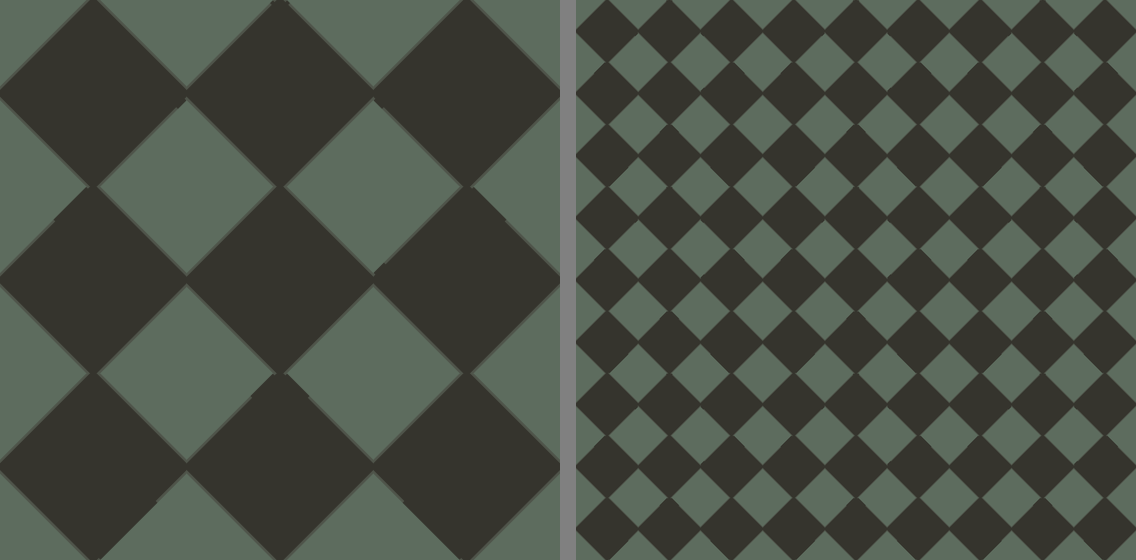
Left: one tile. Right: repeated 3 by 3.
This pattern is drawn by a three.js fragment shader. Its source:

```glsl
varying vec2 vUv;

const float REPEATS = 3.0;
const vec3 DARK = vec3(0.208, 0.204, 0.176);
const vec3 GREEN = vec3(0.364, 0.424, 0.369);
const vec3 BORDER = vec3(0.31, 0.33, 0.29);

// Diamond radii and edge softness, in cells
const float GREEN_RADIUS = 0.463;
const float BORDER_RADIUS = 0.482;
const float SOFTNESS = 0.005;

// Length of worn border, as a share of one edge; it shrinks row by row
const float OUTER_WEAR = 0.65;
const float OUTER_WEAR_STEP = 0.26;
const float CENTRE_WEAR = 0.28;
const float CENTRE_WEAR_STEP = 0.105;
const float SMALL_CHIP = 0.15;
const float TIP_MARGIN = 0.04;

float softStep(float edge, float value) {
  return smoothstep(edge - SOFTNESS, edge + SOFTNESS, value);
}

// Worn stretch running from just beside a tip
float chip(float fromTip, float extent) {
  return softStep(TIP_MARGIN, fromTip) * (1.0 - softStep(extent, fromTip));
}

// Wear mirrored about the middle column
float borderWear(vec2 cell, vec2 p) {
  float inward = sign(p.x) * (1.0 - cell.x);
  bool upper = p.y > 0.0;
  bool oddRow = mod(cell.y, 2.0) > 0.5;
  float fromVerticalTip = 0.5 + abs(p.x) - abs(p.y);
  float fromSideTip = 1.0 - fromVerticalTip;

  // Middle column: both upper edges of alternate rows
  if (abs(inward) < 0.5) {
    float extent = CENTRE_WEAR - CENTRE_WEAR_STEP * cell.y;
    return upper && !oddRow ? chip(fromVerticalTip, extent) : 0.0;
  }

  // Outer columns: upper outward and lower inward edges take turns
  bool facesIn = inward > 0.0;
  if (upper == oddRow && facesIn != oddRow) {
    float fromTip = cell.y > 1.5 ? fromSideTip : fromVerticalTip;
    return chip(fromTip, OUTER_WEAR - OUTER_WEAR_STEP * cell.y);
  }

  // Lone chip that breaks the symmetry
  bool lone = oddRow && upper && facesIn && cell.x > 1.5;
  return lone ? chip(fromSideTip, SMALL_CHIP) : 0.0;
}

void main() {
  vec2 grid = vUv * REPEATS;
  vec2 cell = mod(floor(grid), REPEATS);
  vec2 p = fract(grid) - 0.5;

  // Diamond distance from the nearest cell corner
  float cornerDistance = 1.0 - abs(p.x) - abs(p.y);

  vec3 borderColor = mix(BORDER, DARK, borderWear(cell, p));
  vec3 color = mix(GREEN, borderColor, softStep(GREEN_RADIUS, cornerDistance));
  color = mix(color, DARK, softStep(BORDER_RADIUS, cornerDistance));

  gl_FragColor = vec4(color, 1.0);
}
```
